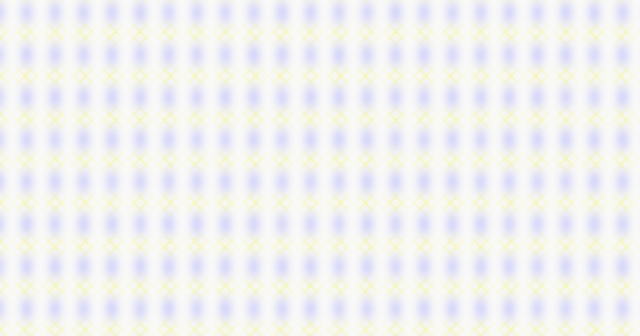
Reproduce this pattern procedurally as a Shadertoy shader.

```glsl
// Soft lavender spots in columns on near-white, with pale yellow lattice between rows.
// Spots are Gaussians in repeated cells; the lattice is made of crossing cosine
// diagonals whose phase drifts from cell to cell and recurs every three cells.
#define PERIOD vec2(0.08445, 0.1259)      // cell size, in canvas heights
#define ORIGIN vec2(0.0796, 0.0373)       // first spot, from the top left
#define SPOT_SIGMA vec2(0.19, 0.20)       // spot spread, in cells
#define LATTICE_SIGMA vec2(0.25, 0.17)    // lattice patch spread, in cells
#define LATTICE_FREQ vec2(7.0, 10.0) / 3.0
#define LATTICE_ORIGIN vec2(1.0, 1.5)
#define LINE_WIDTH 0.62
#define VARIATION 0.12
#define PAPER vec3(0.978, 0.978, 0.978)
#define LAVENDER_DROP vec3(0.125, 0.125, -0.004)
#define YELLOW_DROP vec3(0.008, 0.008, 0.225)

const float TAU = 6.2831853;

// Sine-free hash of a cell index, 0 to 1.
float hash21(vec2 p) {
    vec3 q = fract(p.xyx * 0.1031);
    q += dot(q, q.yzx + 33.33);
    return fract((q.x + q.y) * q.z);
}

// Gaussian patch centred on every integer cell, of slightly varied strength.
float softPatch(vec2 cell, vec2 sigma) {
    vec2 id = round(cell);
    vec2 d = (cell - id) / sigma;
    float strength = 1.0 + VARIATION * (hash21(id + 17.0) - 0.5);
    return strength * exp(-0.5 * dot(d, d));
}

// Crossing diagonals, blurred: they lie where the two cosines agree.
float diagonalLattice(vec2 cell) {
    vec2 phase = TAU * LATTICE_FREQ * (cell - LATTICE_ORIGIN);
    float d = (cos(phase.x) + cos(phase.y)) / LINE_WIDTH;
    return exp(-d * d);
}

void mainImage(out vec4 fragColor, in vec2 fragCoord) {
    // Height-based coordinates, measured down from the top left.
    vec2 pos = vec2(fragCoord.x, iResolution.y - fragCoord.y) / iResolution.y;
    vec2 cell = (pos - ORIGIN) / PERIOD;

    // Lavender spots, and yellow lattice half a row away from them.
    float spot = softPatch(cell, SPOT_SIGMA);
    float patchMask = softPatch(cell - vec2(0.0, 0.5), LATTICE_SIGMA);
    float yellow = patchMask * mix(0.22, 1.0, diagonalLattice(cell));

    vec3 color = PAPER - LAVENDER_DROP * spot - YELLOW_DROP * yellow;
    fragColor = vec4(clamp(color, 0.0, 1.0), 1.0);
}
```
